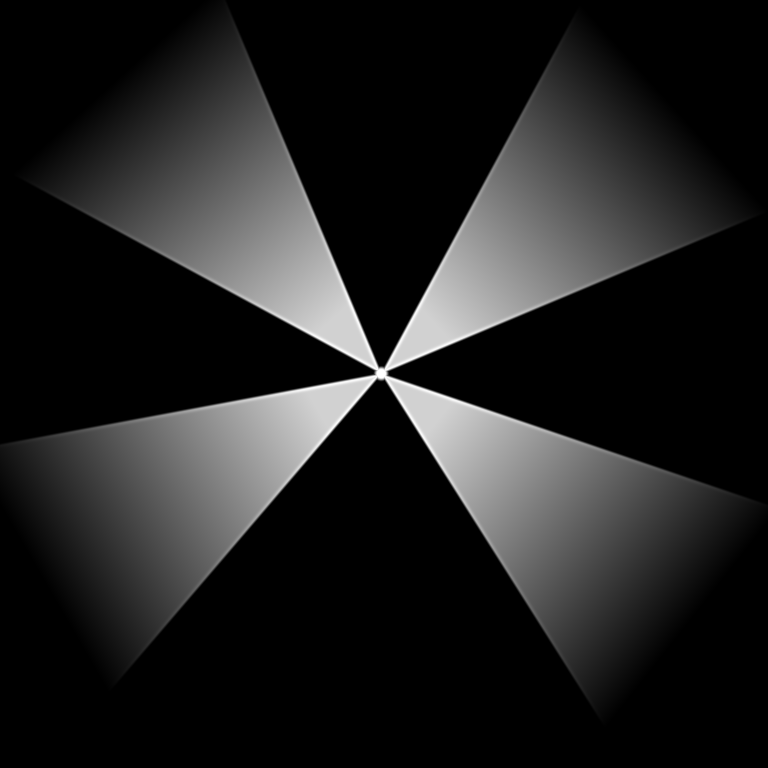
Reproduce this background procedurally as a three.js fragment shader.

```glsl
varying vec2 vUv;

const vec2 HUB = vec2(0.4965, 0.5135);
const float HALF_ANGLE = 0.34;

// Brightness of one cone of light leaving the hub along a heading
float beam(vec2 p, float heading) {
  vec2 axis = vec2(cos(heading), sin(heading));
  float along = dot(p, axis);
  float across = abs(dot(p, vec2(-axis.y, axis.x)));

  // Signed distance to the nearer side, negative inside
  float side = across * cos(HALF_ANGLE) - along * sin(HALF_ANGLE);
  float inside = 1.0 - smoothstep(-0.002, 0.002, side);

  // Flat near the hub, then a straight fade to the far end
  float fade = clamp((0.515 - along) / 0.42, 0.0, 1.0);
  float rim = exp(-pow((side + 0.002) / 0.0025, 2.0));
  return inside * fade * (0.82 + 0.16 * rim);
}

void main() {
  vec2 p = vUv - HUB;
  vec4 headings = vec4(0.737, 2.306, 3.665, 5.616);

  float light = 0.0;
  for (int i = 0; i < 4; i++) {
    light = max(light, beam(p, headings[i]));
  }

  // Small white core where the beams meet
  float core = 1.0 - smoothstep(0.005, 0.011, length(p));
  light = max(light, core);

  gl_FragColor = vec4(vec3(light), 1.0);
}
```
